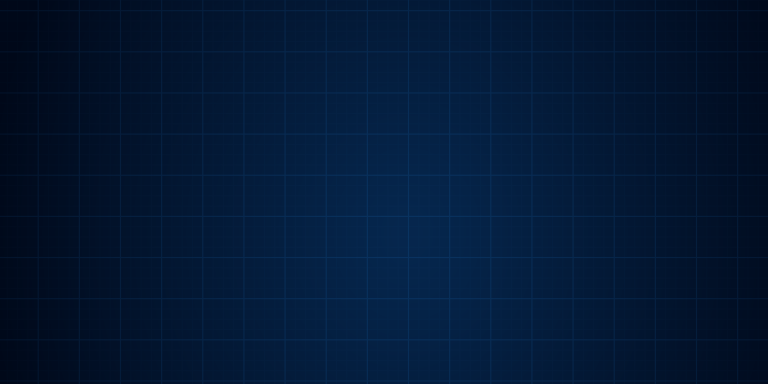
A Shadertoy shader for this background:

```glsl
const vec3 GLOW_COLOR = vec3(0.022, 0.150, 0.302);
const vec3 EDGE_COLOR = vec3(0.000, 0.032, 0.098);
const vec3 LINE_COLOR = vec3(0.070, 0.330, 0.580);

const vec2 GLOW_CENTER = vec2(1.06, 0.39);
const vec2 GRID_ANCHOR = vec2(1.0638, 0.4365);
const float CELL = 3.0 / 28.0;
const float MINOR_DIVISIONS = 4.0;

// Box-filtered coverage of evenly spaced lines on each axis
vec2 lineCoverage(vec2 p, float spacing, float width, float pixel) {
    vec2 distanceToLine = abs(fract(p / spacing + 0.5) - 0.5) * spacing;
    vec2 overlap = (0.5 * (width + pixel) - distanceToLine) / pixel;
    return clamp(overlap, 0.0, min(1.0, width / pixel));
}

float gridMask(vec2 p, float spacing, float width, float pixel) {
    vec2 coverage = lineCoverage(p, spacing, width, pixel);
    return 1.0 - (1.0 - coverage.x) * (1.0 - coverage.y);
}

// Tall radial falloff: 0 at the center, 1 at the far sides
float glowFalloff(vec2 p, vec2 center) {
    vec2 offset = (p - center) * vec2(1.0, 0.85);
    float softCore = 0.08;
    float radius = sqrt(dot(offset, offset) + softCore * softCore) - softCore;
    return clamp(radius / 1.02, 0.0, 1.0);
}

void mainImage(out vec4 fragColor, in vec2 fragCoord) {
    float pixel = 1.0 / iResolution.y;
    vec2 p = fragCoord * pixel;

    // Background glow
    float falloff = glowFalloff(p, GLOW_CENTER);
    vec3 color = mix(GLOW_COLOR, EDGE_COLOR, falloff);

    // Fine and coarse grid, fading toward the sides
    vec2 gridPoint = p - GRID_ANCHOR;
    float minorGrid = gridMask(gridPoint, CELL / MINOR_DIVISIONS, 0.0022, pixel);
    float majorGrid = gridMask(gridPoint, CELL, 0.0030, pixel);
    float strength = mix(1.0, 0.45, falloff);
    color = mix(color, LINE_COLOR, minorGrid * 0.055 * strength);
    color = mix(color, LINE_COLOR, majorGrid * 0.24 * strength);

    fragColor = vec4(color, 1.0);
}
```
